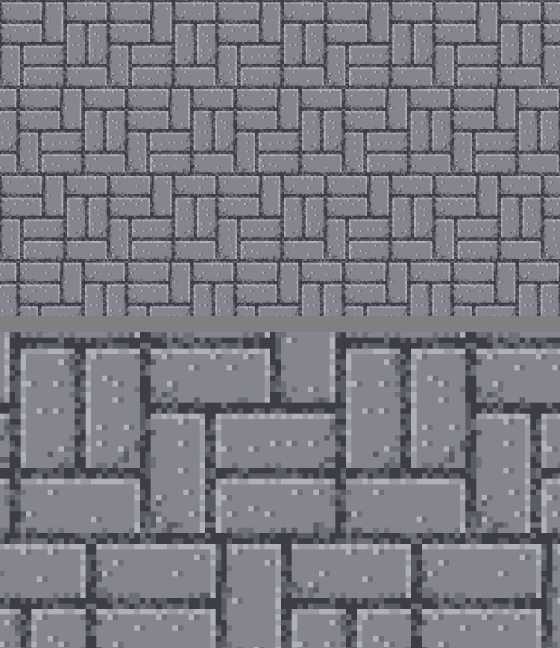
Top, the full canvas; bottom, a detail of the centre.
Reproduce this texture procedurally as a Shadertoy shader.

```glsl
// Pixel-art stone paving: a 5 x 4 unit cell of ten 2:1 bricks, with every second
// row of cells shifted sideways. Each brick is shaded on a coarse texel grid with
// lit edges, dark joints, a worn corner and scattered pits.

const float REPEATS_ACROSS = 5.161;        // cells per canvas width
const float UNIT = 12.0;                   // texels per brick width
const vec2  CELL = vec2(5.0, 4.0) * UNIT;  // cell size in texels
const float ROW_SHIFT = 10.0;              // texels, on odd rows
const float TOP_OFFSET = 0.3;              // texels above the first row
const float WEAR = 0.65;                   // chip density at the worn corner
const float WEAR_FALLOFF = 0.1;            // density lost per texel
const float PIT_GRID = 4.0;                // texels per possible pit
const float PIT_CHANCE = 0.55;
const int   SAMPLES = 3;                   // antialiasing samples per axis

const vec3 JOINT = vec3(0.24, 0.24, 0.27);
const vec3 SHADE = vec3(0.35, 0.36, 0.39);
const vec3 MID   = vec3(0.43, 0.44, 0.47);
const vec3 STONE = vec3(0.52, 0.52, 0.56);
const vec3 PALE  = vec3(0.60, 0.60, 0.63);
const vec3 LIGHT = vec3(0.69, 0.69, 0.73);

// Bricks of one cell: column, row from the top, upright (1), lit on the right (1)
const int BRICK_COUNT = 10;
const vec4 BRICKS[BRICK_COUNT] = vec4[](
    vec4(0, 0, 0, 1), vec4(2, 0, 1, 1), vec4(3, 0, 0, 1), vec4(0, 1, 0, 1),
    vec4(3, 1, 1, 0), vec4(4, 1, 1, 0), vec4(0, 2, 1, 1), vec4(1, 2, 0, 0),
    vec4(1, 3, 0, 0), vec4(3, 3, 0, 1));

float hash(vec2 p) {
    return fract(sin(dot(p, vec2(12.9898, 78.233))) * 43758.5);
}

// Light dot with a dark texel beside it, at most one per grid square
vec3 addPits(vec3 color, vec2 texel, float seed) {
    vec2 square = floor((texel - 2.0) / PIT_GRID);
    vec2 id = square + seed * vec2(7.3, 3.1);
    if (hash(id) > PIT_CHANCE) return color;
    vec2 pit = floor(3.0 * vec2(hash(id + 17.2), hash(id + 41.7)));
    vec2 d = texel - 2.0 - square * PIT_GRID - pit;
    if (d == vec2(0.0)) return LIGHT;
    if (d == vec2(1.0, 0.0)) return MID;
    return color;
}

// Color of one texel of a brick; noise is its random value
vec3 shadeBrick(vec2 texel, vec2 size, bool litRight, float seed, float noise) {
    vec2 m = texel;                        // mirrored so the lit side is left
    if (litRight) m.x = size.x - 1.0 - m.x;
    vec2 inset = min(m, size - 1.0 - m);
    float edge = min(inset.x, inset.y);
    bool lit = min(m.x, m.y) == edge;

    // Joint, darkest where bricks meet at a corner
    if (edge < 0.5) {
        float dark = lit ? 0.35 : 0.55;
        if (inset.x + inset.y < 2.5) dark = 0.8;
        return noise < dark ? JOINT : noise < 0.88 ? SHADE : MID;
    }

    // Chips gathered around the corner away from the light
    vec2 toCorner = size - 2.0 - m;
    float chip = WEAR - WEAR_FALLOFF * (toCorner.x + toCorner.y);
    if (noise < chip) return noise < 0.5 * chip ? SHADE : MID;

    // Highlight on the lit edges, soft shadow on the others
    if (edge < 1.5) {
        if (lit) return noise < 0.5 ? LIGHT : PALE;
        return noise < 0.07 ? SHADE : noise < 0.28 ? MID : STONE;
    }
    return addPits(STONE, texel, seed);
}

// Paving color at a position in texels, y pointing down
vec3 paving(vec2 p) {
    float row = floor(p.y / CELL.y);
    p.x -= ROW_SHIFT * mod(row, 2.0);
    vec2 texel = floor(mod(p, CELL));
    float noise = hash(texel + 0.5);
    for (int i = 0; i < BRICK_COUNT; i++) {
        vec4 brick = BRICKS[i];
        vec2 size = UNIT * (brick.z > 0.5 ? vec2(1.0, 2.0) : vec2(2.0, 1.0));
        vec2 local = texel - brick.xy * UNIT;
        if (all(greaterThanEqual(local, vec2(0.0))) && all(lessThan(local, size)))
            return shadeBrick(local, size, brick.w > 0.5, float(i) + 1.0, noise);
    }
    return JOINT;
}

void mainImage(out vec4 fragColor, in vec2 fragCoord) {
    float texelsPerPixel = REPEATS_ACROSS * CELL.x / iResolution.x;
    vec3 sum = vec3(0.0);
    for (int y = 0; y < SAMPLES; y++) {
        for (int x = 0; x < SAMPLES; x++) {
            vec2 jitter = (vec2(x, y) + 0.5) / float(SAMPLES) - 0.5;
            vec2 pixel = fragCoord + jitter;
            pixel.y = iResolution.y - pixel.y;
            sum += paving(pixel * texelsPerPixel - vec2(0.0, TOP_OFFSET));
        }
    }
    fragColor = vec4(sum / float(SAMPLES * SAMPLES), 1.0);
}
```
